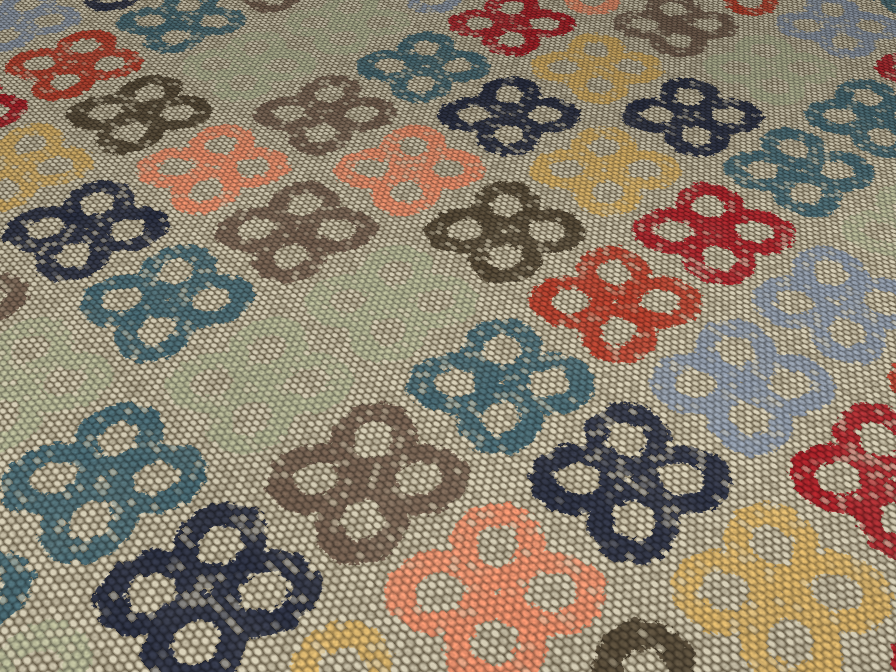
Give the GLSL for this pattern, as a WebGL 1 fragment shader.

```glsl
precision highp float;

uniform vec2 u_resolution;

float hash(vec2 p) {
  vec3 q = fract(vec3(p.xyx) * 0.1031);
  q += dot(q, q.yzx + 33.33);
  return fract((q.x + q.y) * q.z);
}

float noise(vec2 p) {
  vec2 cell = floor(p);
  vec2 f = fract(p);
  f = f * f * (3.0 - 2.0 * f);
  float low = mix(hash(cell), hash(cell + vec2(1.0, 0.0)), f.x);
  float high = mix(hash(cell + vec2(0.0, 1.0)), hash(cell + 1.0), f.x);
  return mix(low, high, f.y);
}

// Inverse perspective: canvas point to the flat lattice of the cloth
vec2 toCloth(vec2 p, vec2 origin, vec2 axisI, vec2 axisJ, vec2 tilt) {
  vec2 u = axisI - p * tilt.x;
  vec2 v = axisJ - p * tilt.y;
  vec2 r = p - origin;
  return vec2(r.x * v.y - r.y * v.x, u.x * r.y - u.y * r.x)
       / (u.x * v.y - u.y * v.x);
}

// Four looped petals, folded into one
float flowerDistance(vec2 p, float petalOffset, float loopRadius, float halfWidth) {
  p = abs(p);
  if (p.y > p.x) p = p.yx;
  float d = length((p - vec2(petalOffset, 0.0)) * vec2(0.9, 1.0));
  return abs(d - loopRadius) - halfWidth;
}

// Yarns run in a fixed order, reversed on every other row
float yarnIndex(vec2 id) {
  float j = id.y;
  float odd = mod(j, 2.0);
  float evenShift = 6.0 + 0.5 * j + 0.5 * j * j;
  float oddShift = 1.5 - 1.5 * j + j * j;
  float k = odd > 0.5 ? oddShift - id.x : evenShift + id.x;
  return mod(floor(k + 0.5), 10.0);
}

vec3 yarnColour(float k) {
  if (k < 0.5) return vec3(0.45, 0.49, 0.55);  // dusty blue
  if (k < 1.5) return vec3(0.60, 0.19, 0.13);  // rust
  if (k < 2.5) return vec3(0.26, 0.22, 0.16);  // olive brown
  if (k < 3.5) return vec3(0.78, 0.46, 0.34);  // salmon
  if (k < 4.5) return vec3(0.37, 0.30, 0.25);  // umber
  if (k < 5.5) return vec3(0.58, 0.59, 0.48);  // pale sage
  if (k < 6.5) return vec3(0.21, 0.33, 0.37);  // teal
  if (k < 7.5) return vec3(0.11, 0.13, 0.20);  // navy
  if (k < 8.5) return vec3(0.70, 0.57, 0.32);  // ochre
  return vec3(0.55, 0.08, 0.11);               // crimson
}

void main() {
  vec2 p = gl_FragCoord.xy / u_resolution.y;
  p.y = 1.0 - p.y;

  vec2 tilt = vec2(-0.077, 0.08);
  vec2 cloth = toCloth(p, vec2(0.7465, 0.5694), vec2(0.1184, 0.0877),
                       vec2(0.2431, -0.0851), tilt);
  float depth = 1.0 + dot(tilt, cloth);
  float pixel = depth / (0.15 * u_resolution.y);

  // Staggered stitches
  vec2 weave = cloth * vec2(18.0, 28.0);
  weave.x += 0.5 * mod(floor(weave.y), 2.0);
  vec2 stitchId = floor(weave);
  float stitchRandom = hash(stitchId + 200.0);
  float stitch = 1.0 - smoothstep(0.18, 0.64, length(fract(weave) - 0.5));
  float fuzz = noise(cloth * 90.0 + 500.0);

  // Undyed ground
  float lift = stitch * (0.72 + 0.4 * stitchRandom) + 0.22 * (fuzz - 0.4);
  vec3 ground = mix(vec3(0.38, 0.34, 0.26), vec3(0.78, 0.75, 0.66),
                    clamp(lift + 0.08, 0.0, 1.1));

  // Flowers with stitched, uneven outlines
  vec2 id = floor(cloth + 0.5);
  vec2 local = cloth - id;
  vec2 petalAxes = vec2(local.x + local.y, local.x - local.y);
  float edge = flowerDistance(petalAxes, 0.39, 0.25, 0.092);
  edge += 0.045 * (stitchRandom - 0.5) + 0.03 * (fuzz - 0.5);
  float mask = 1.0 - smoothstep(-pixel, pixel, edge);

  // Worn yarn lets pale threads show through
  float wear = noise(cloth * 5.0 + 80.0);
  float bare = smoothstep(0.72, 0.92, stitchRandom + 0.25 * (wear - 0.5));
  float cover = mask * (0.94 - 0.5 * bare - 0.12 * wear);
  vec3 yarn = yarnColour(yarnIndex(id)) * (0.72 + 0.4 * stitch + 0.2 * fuzz);
  vec3 colour = mix(ground, yarn, cover);

  // Soft light falling off toward the far edge
  float light = mix(0.88, 1.02, smoothstep(0.0, 0.45, p.y));
  light *= 0.96 + 0.08 * noise(p * 3.0 + 20.0);
  gl_FragColor = vec4(colour * light, 1.0);
}
```
